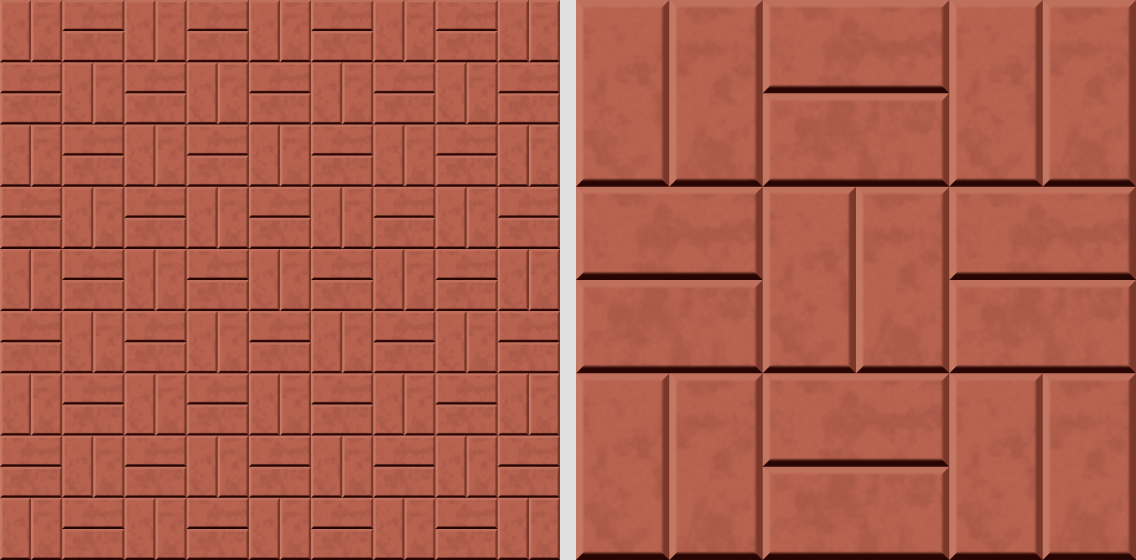
Left: the whole. Right: its middle third, enlarged.
A WebGL 2 fragment shader for this texture:

```glsl
#version 300 es
precision highp float;
// Basket-weave paving: bevelled clay bricks in alternating upright and flat pairs.
uniform vec2 u_resolution;
out vec4 fragColor;

const float CELLS = 9.0;        // brick pairs across and down
const float BEVEL = 0.040;      // bevel width, in cells
const int SAMPLES = 4;          // antialiasing samples per axis

const vec3 CLAY      = vec3(0.72, 0.385, 0.312);
const vec3 CLAY_DARK = vec3(0.64, 0.330, 0.270);
const vec3 LIT_TOP   = vec3(0.75, 0.440, 0.365);
const vec3 LIT_LEFT  = vec3(0.77, 0.470, 0.390);
const vec3 SHADE     = vec3(0.48, 0.220, 0.165);
const vec3 GAP       = vec3(0.16, 0.025, 0.010);

float hash(vec2 p) {
    vec3 q = fract(p.xyx * vec3(0.1031, 0.1030, 0.0973));
    q += dot(q, q.yzx + 33.33);
    return fract((q.x + q.y) * q.z);
}

float noise(vec2 p) {
    vec2 i = floor(p), f = fract(p);
    f = f * f * (3.0 - 2.0 * f);
    float low = mix(hash(i), hash(i + vec2(1.0, 0.0)), f.x);
    float high = mix(hash(i + vec2(0.0, 1.0)), hash(i + vec2(1.0, 1.0)), f.x);
    return mix(low, high, f.y);
}

float fbm(vec2 p) {
    float sum = 0.0, gain = 0.5;
    for (int i = 0; i < 4; i++) {
        sum += gain * noise(p);
        p = p * 2.03 + 7.1;
        gain *= 0.5;
    }
    return sum;
}

// Soft cloudy stains on the flat face of a brick.
vec3 clayFace(vec2 p, float seed) {
    float stain = smoothstep(0.42, 0.68, fbm(p * 9.0 + seed * 31.7));
    float grain = noise(p * 55.0 + seed) - 0.5;
    return mix(CLAY, CLAY_DARK, 0.6 * stain) + 0.015 * grain;
}

// One brick, lit from the upper left, with mitred bevel corners.
vec3 brick(vec2 p, vec2 size, float seed) {
    vec2 nearLow = p, nearHigh = size - p;
    float sides = min(nearLow.x, nearHigh.x);
    float ends = min(nearLow.y, nearHigh.y);
    vec3 sideColor = nearLow.x < nearHigh.x ? LIT_LEFT : SHADE;
    vec3 endColor = nearLow.y < nearHigh.y ? GAP : LIT_TOP;
    vec3 bevelColor = sides < ends ? sideColor : endColor;
    float flatness = smoothstep(0.65 * BEVEL, 1.25 * BEVEL, min(sides, ends));
    return mix(bevelColor, clayFace(p, seed), flatness);
}

// Checkerboard of brick pairs; stains recur with every like pair.
vec3 paving(vec2 uv) {
    vec2 grid = uv * CELLS;
    vec2 cell = floor(grid), p = fract(grid);
    bool upright = mod(cell.x + cell.y, 2.0) < 0.5;
    vec2 size = upright ? vec2(0.5, 1.0) : vec2(1.0, 0.5);
    vec2 index = floor(p / size);
    float seed = 1.0 + index.x + index.y + (upright ? 0.0 : 2.0);
    return brick(p - index * size, size, seed);
}

void main() {
    vec3 color = vec3(0.0);
    for (int y = 0; y < SAMPLES; y++) {
        for (int x = 0; x < SAMPLES; x++) {
            vec2 offset = (vec2(x, y) + 0.5) / float(SAMPLES) - 0.5;
            color += paving((gl_FragCoord.xy + offset) / u_resolution);
        }
    }
    fragColor = vec4(color / float(SAMPLES * SAMPLES), 1.0);
}
```
